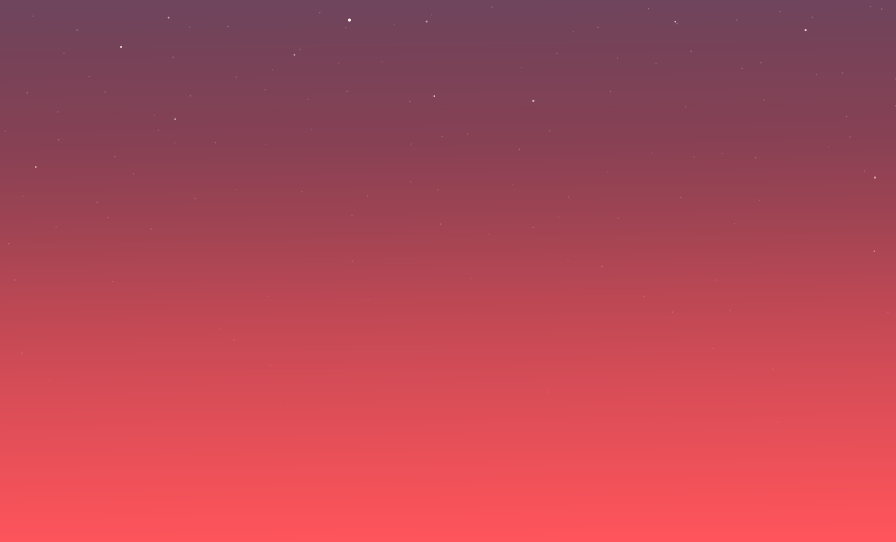
This background is drawn by a WebGL 1 fragment shader. Its source:

```glsl
precision highp float;

uniform vec2 u_resolution;

// Sky colours, from the horizon up
const vec3 CORAL = vec3(1.0, 0.33, 0.36);
const vec3 SALMON = vec3(0.95, 0.32, 0.35);
const vec3 ROSE = vec3(0.84, 0.30, 0.34);
const vec3 CRIMSON = vec3(0.73, 0.28, 0.33);
const vec3 WINE = vec3(0.62, 0.265, 0.325);
const vec3 PLUM = vec3(0.53, 0.255, 0.33);
const vec3 MAUVE = vec3(0.465, 0.26, 0.345);
const vec3 DUSK = vec3(0.43, 0.27, 0.365);
const float SKY_TILT = 0.02;

// Stars, with lengths in canvas heights
const vec3 STAR_COLOR = vec3(1.0, 0.94, 0.92);
const vec2 LEAD_STAR = vec2(0.39, 0.963);
const float LEAD_RADIUS = 0.0028;
const float FAINT_CELLS = 13.0;
const float FAINT_RADIUS = 0.0013;
const float FAINT_LIGHT = 0.28;
const float BRIGHT_CELLS = 7.0;
const float BRIGHT_RADIUS = 0.0018;
const float BRIGHT_LIGHT = 0.9;

vec3 hash3(vec2 cell) {
  vec3 q = fract(cell.xyx * vec3(0.1031, 0.1030, 0.0973));
  q += dot(q, q.yxz + 33.33);
  return fract((q.xxy + q.yzz) * q.zyx);
}

float ramp(float low, float high, float t) {
  return clamp((t - low) / (high - low), 0.0, 1.0);
}

vec3 skyColor(float t) {
  vec3 color = mix(CORAL, SALMON, ramp(0.0, 0.10, t));
  color = mix(color, ROSE, ramp(0.10, 0.29, t));
  color = mix(color, CRIMSON, ramp(0.29, 0.455, t));
  color = mix(color, WINE, ramp(0.455, 0.595, t));
  color = mix(color, PLUM, ramp(0.595, 0.74, t));
  color = mix(color, MAUVE, ramp(0.74, 0.91, t));
  return mix(color, DUSK, ramp(0.91, 1.0, t));
}

float disc(vec2 offset, float radius, float pixel) {
  return 1.0 - smoothstep(radius - 0.5 * pixel, radius + 0.5 * pixel, length(offset));
}

// One star at most per cell, rarer and dimmer towards the horizon
float starLayer(vec2 p, float cells, float radius, float chance, float floorY, float seed, float pixel) {
  vec2 cell = floor(p * cells);
  vec3 place = hash3(cell + seed);
  vec3 trait = hash3(cell + seed + 57.0);
  vec2 center = (cell + mix(vec2(0.1), vec2(0.9), place.xy)) / cells;
  float height = smoothstep(floorY, 1.0, center.y);
  float present = step(place.z, chance * sqrt(height));
  float light = mix(0.4, 1.0, trait.x) * mix(0.5, 1.0, height);
  return present * light * disc(p - center, radius * mix(0.8, 1.1, trait.y), pixel);
}

void main() {
  vec2 uv = gl_FragCoord.xy / u_resolution;
  vec2 p = gl_FragCoord.xy / u_resolution.y;
  float aspect = u_resolution.x / u_resolution.y;
  float pixel = 1.0 / u_resolution.y;

  // Slightly tilted sky gradient
  vec3 color = skyColor(uv.y - SKY_TILT * (uv.x - 0.5));

  // Scattered stars and the lead star
  float faint = starLayer(p, FAINT_CELLS, FAINT_RADIUS, 0.85, 0.2, 11.0, pixel);
  float bright = starLayer(p, BRIGHT_CELLS, BRIGHT_RADIUS, 0.5, 0.4, 83.0, pixel);
  float lead = disc(p - LEAD_STAR * vec2(aspect, 1.0), LEAD_RADIUS, pixel);
  float glow = max(lead, max(FAINT_LIGHT * faint, BRIGHT_LIGHT * bright));

  gl_FragColor = vec4(mix(color, STAR_COLOR, glow), 1.0);
}
```
